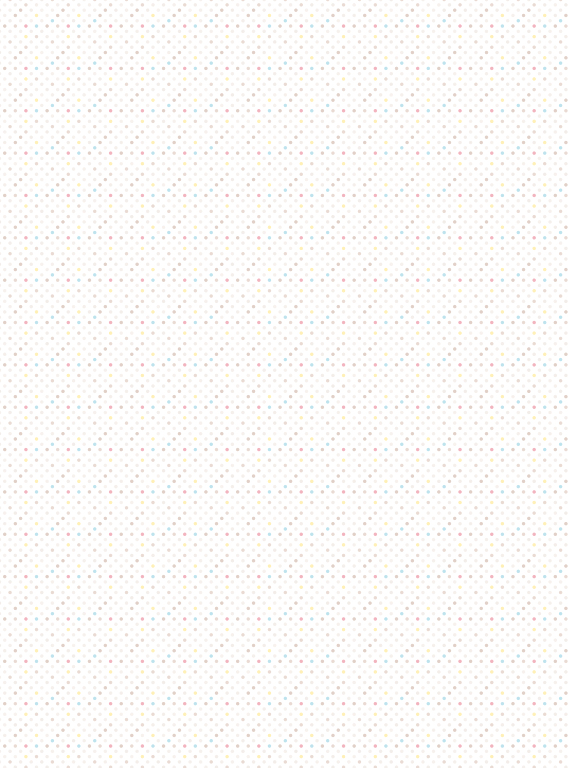
Give the GLSL for this pattern, as a WebGL 2 fragment shader.

```glsl
#version 300 es
precision highp float;
// Tiny pastel dots on a staggered (diagonal) lattice over white.
// Each dot is coloured by its place in a repeat of 22 columns by 8 rows, made of
// one short and two full motifs; most dots are pale, a few carry an accent.

uniform vec2 u_resolution;
out vec4 fragColor;

const float ROWS = 145.07;                 // lattice rows per canvas height
const vec2 ANCHOR = vec2(0.2957, 0.6352);  // a pink dot, in canvas heights
const float RADIUS = 0.32;                 // dot radius, in rows
const float REPEAT_X = 22.0;
const float REPEAT_Y = 8.0;
const float SHORT_WIDTH = 6.0;
const float FULL_WIDTH = 8.0;

const vec3 WHITE = vec3(1.0);
const vec3 PALE = vec3(0.960, 0.938, 0.925);
const vec3 TAUPE = vec3(0.880, 0.815, 0.780);
const vec3 SAND = vec3(0.915, 0.860, 0.830);
const vec3 PINK = vec3(0.950, 0.710, 0.750);
const vec3 BLUE = vec3(0.750, 0.890, 0.930);
const vec3 YELLOW = vec3(1.000, 0.940, 0.720);

float hash(vec2 p) {
    return fract(sin(dot(p, vec2(127.1, 311.7))) * 43758.5453);
}

// True when a motif position is the given column and row.
bool at(vec2 p, float column, float row) {
    return all(lessThan(abs(p - vec2(column, row)), vec2(0.5)));
}

// Centre of the closest lattice point whose column and row sum to an even number.
vec2 nearestDot(vec2 p) {
    vec2 diagonal = floor(0.5 * vec2(p.x + p.y, p.x - p.y) + 0.5);
    return vec2(diagonal.x + diagonal.y, diagonal.x - diagonal.y);
}

// Column within a motif; the short motif skips the columns of blue and yellow.
float motifColumn(float column) {
    if (column < 0.5) return 0.0;
    if (column < SHORT_WIDTH - 0.5) return column + FULL_WIDTH - SHORT_WIDTH;
    return mod(column - SHORT_WIDTH, FULL_WIDTH);
}

vec3 dotColour(vec2 cell) {
    float column = mod(cell.x + 0.5, REPEAT_X) - 0.5;
    float row = mod(cell.y + 0.5, REPEAT_Y) - 0.5;
    bool isShort = column < SHORT_WIDTH - 0.5;
    vec2 m = vec2(motifColumn(column), row);

    // Accents on the main row and on the upright lines.
    if (at(m, 0.0, 0.0)) return PINK;
    if (at(m, 2.0, 0.0)) return BLUE;
    if (at(m, 0.0, 2.0) || at(m, 2.0, 6.0)) return YELLOW;

    // Diagonal run rising to the right from the main row.
    if (at(m, 5.0, 7.0) && !isShort) return BLUE;
    if (at(m, 4.0, 0.0) || at(m, 6.0, 6.0) || at(m, 7.0, 5.0)) return TAUPE;

    // Softer accents between the lines.
    if (at(m, 6.0, 0.0) || at(m, 2.0, 2.0)) return SAND;
    if (at(m, 0.0, 4.0) || at(m, 5.0, 3.0)) return SAND;

    // Pale filler, with a slight change of tint inside each repeat.
    return PALE + 0.02 * (hash(vec2(column, row)) - 0.5);
}

// Smooth coverage of a disc, softened over about one pixel.
float disc(float distanceToCentre, float radius, float pixel) {
    return 1.0 - smoothstep(radius - 0.6 * pixel, radius + 0.6 * pixel, distanceToCentre);
}

void main() {
    vec2 p = (gl_FragCoord.xy / u_resolution.y - ANCHOR) * ROWS;
    p.y = -p.y;  // rows count downwards
    vec2 cell = nearestDot(p);
    float coverage = disc(length(p - cell), RADIUS, ROWS / u_resolution.y);
    fragColor = vec4(mix(WHITE, dotColour(cell), coverage), 1.0);
}
```
